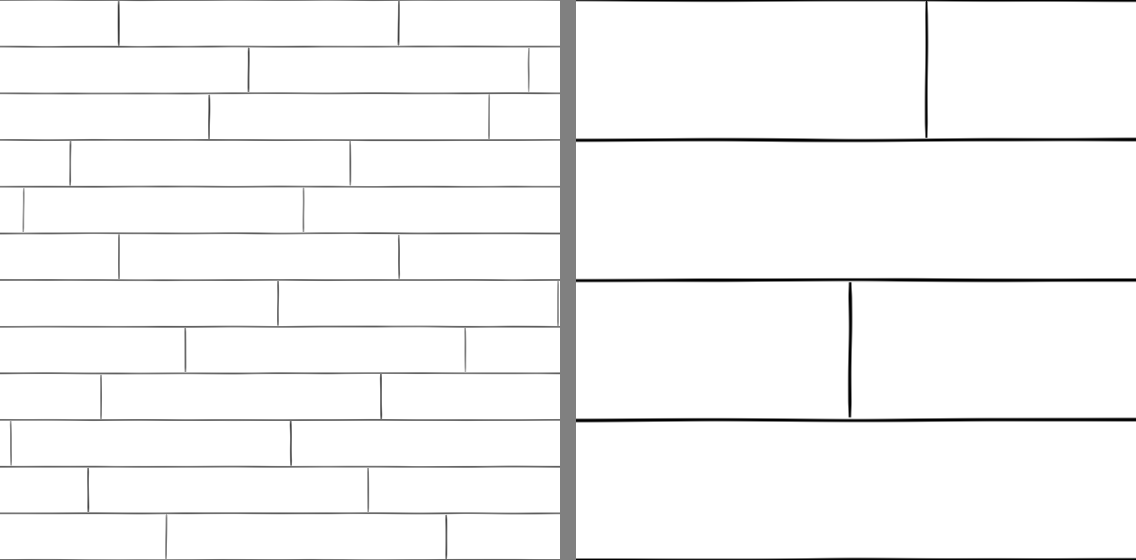
Left, the full canvas; right, a detail of the centre.
A WebGL 1 fragment shader for this pattern:

```glsl
precision highp float;

// Hand-inked floorboards: thin black outlines of long staggered planks on white.
// Each course line and butt joint is a box-filtered stroke whose path and
// thickness drift with wrapping value noise, so the sheet tiles on all sides.

uniform vec2 u_resolution;

const float ROWS = 12.0;            // courses of planks
const float PLANKS = 2.0;           // planks per course
const vec3 PAPER = vec3(1.0);
const vec3 INK = vec3(0.0);

// First joint of each course, bottom to top, in plank lengths
const vec4 STAGGER_LOW = vec4(0.594, 0.315, 0.039, 0.361);
const vec4 STAGGER_MID = vec4(0.662, 0.993, 0.425, 0.084);
const vec4 STAGGER_TOP = vec4(0.251, 0.747, 0.888, 0.424);

// Stroke sizes in canvas units
const float LINE_WIDTH = 0.0018;
const float LINE_WOBBLE = 0.00035;
const float LINE_CELLS = 12.0;      // wobble cells along a course line
const float SKETCH_WIDTH = 0.0008;  // faint second pass of the pen
const float SKETCH_OPACITY = 0.3;
const float JOINT_THIN = 0.0014;
const float JOINT_THICK = 0.0026;
const float JOINT_SLANT = 0.0022;
const float JOINT_BOW = 0.0002;
const float JOINT_GAP = 0.04;       // longest gap at an end, in row heights
const float SOFTNESS = 1.75;        // filter size in pixels

float hash(vec2 p) {
  vec3 q = fract(vec3(p.xyx) * 0.1031);
  q += dot(q, q.yzx + 33.33);
  return fract((q.x + q.y) * q.z);
}

// Whole-number index wrapped into 0 .. count - 1
float wrapIndex(float i, float count) {
  return floor(mod(i + 0.5, count));
}

// Noise from -1 to 1 that repeats after a whole number of cells
float wrapNoise(float t, float cells, float seed) {
  float i = floor(t);
  float f = fract(t);
  float a = hash(vec2(wrapIndex(i, cells), seed));
  float b = hash(vec2(wrapIndex(i + 1.0, cells), seed));
  return mix(a, b, f * f * (3.0 - 2.0 * f)) * 2.0 - 1.0;
}

// Share of a filter box at distance d that a stroke covers
float stroke(float d, float width, float box) {
  float high = min(d + 0.5 * box, 0.5 * width);
  float low = max(d - 0.5 * box, -0.5 * width);
  return clamp((high - low) / box, 0.0, 1.0);
}

float rowStagger(float row) {
  vec4 group = row < 3.5 ? STAGGER_LOW : (row < 7.5 ? STAGGER_MID : STAGGER_TOP);
  float slot = wrapIndex(row, 4.0);
  vec4 pick = 1.0 - step(0.5, abs(vec4(0.0, 1.0, 2.0, 3.0) - slot));
  return dot(group, pick);
}

// Long lines between courses, drawn as a main pass and a faint retrace
float courseLines(vec2 uv, float box) {
  float line = floor(uv.y * ROWS + 0.5);
  float d = uv.y - line / ROWS;
  float seed = wrapIndex(line, ROWS) + 20.0;
  float t = uv.x * LINE_CELLS;
  float path = LINE_WOBBLE * wrapNoise(t, LINE_CELLS, seed);
  float width = LINE_WIDTH * (1.0 + 0.12 * wrapNoise(t * 2.0, LINE_CELLS * 2.0, seed + 20.0));
  float retrace = path + LINE_WOBBLE * 2.5 * wrapNoise(t, LINE_CELLS, seed + 40.0);
  return max(stroke(d - path, width, box),
             SKETCH_OPACITY * stroke(d - retrace, SKETCH_WIDTH, box));
}

// Short upright joints between planks, each with its own slant, weight and gaps
float plankJoints(vec2 uv, vec2 box) {
  float row = wrapIndex(floor(uv.y * ROWS), ROWS);
  float v = fract(uv.y * ROWS);
  float along = uv.x * PLANKS - rowStagger(row);
  float joint = floor(along + 0.5);
  float d = (along - joint) / PLANKS;
  vec2 id = vec2(wrapIndex(joint, PLANKS) + 100.0, row);

  float slant = JOINT_SLANT * (hash(id + 11.0) - 0.5) * (v - 0.5);
  float bow = JOINT_BOW * wrapNoise(v * 3.0, 4.0, row + id.x * 3.0);
  float weight = hash(id + 23.0);
  float width = mix(JOINT_THIN, JOINT_THICK, weight * weight);
  width *= 1.0 + 0.15 * wrapNoise(v * 2.0, 3.0, row + id.x * 5.0);

  // Pen lifts: thin the tips and leave a small gap at either end
  vec2 gap = vec2(hash(id + 37.0), hash(id + 53.0));
  gap *= gap * JOINT_GAP;
  vec2 inside = vec2(v, 1.0 - v) - gap;
  float tip = min(inside.x, inside.y);
  width *= mix(0.7, 1.0, smoothstep(0.0, 0.12, tip));
  float ends = clamp(tip / (ROWS * box.y) + 0.5, 0.0, 1.0);
  return ends * stroke(d - slant - bow, width, box.x);
}

void main() {
  vec2 uv = gl_FragCoord.xy / u_resolution;
  vec2 box = SOFTNESS / u_resolution;
  float ink = max(courseLines(uv, box.y), plankJoints(uv, box));
  gl_FragColor = vec4(mix(PAPER, INK, ink), 1.0);
}
```
